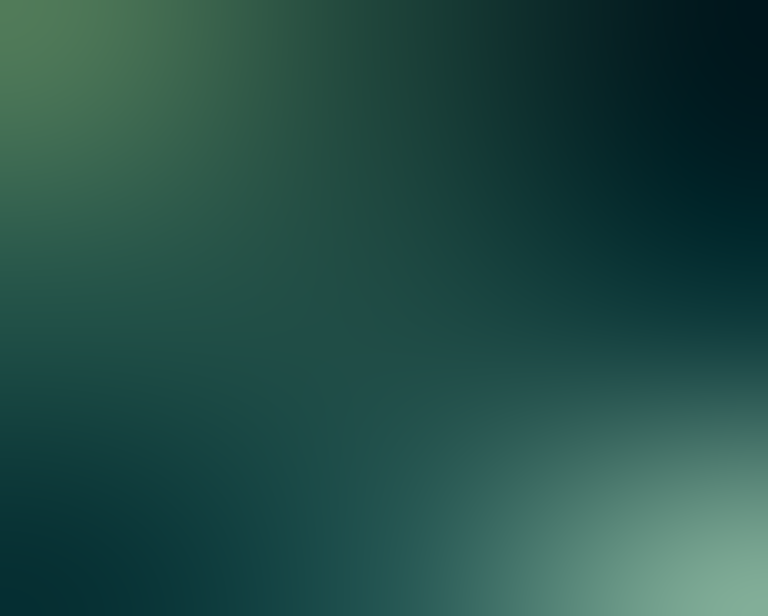
This background is drawn by a Shadertoy shader. Its source:

```glsl
#define MIDDLE_SLOPE 1.05

// Spline weights for the start, middle and end of an axis;
// level at both ends, with a set slope through the middle
vec3 axisWeights(float t) {
    float p = 2.0 * min(t, 1.0 - t);
    float rise = smoothstep(0.0, 1.0, p);
    float bend = 0.5 * MIDDLE_SLOPE * p * p * (p - 1.0);
    vec3 weights = vec3(1.0 - rise - bend, rise, bend);
    return t < 0.5 ? weights : weights.zyx;
}

// Blend of left, centre and right colours
vec3 blendRow(vec3 left, vec3 centre, vec3 right, vec3 weights) {
    return mat3(left, centre, right) * weights;
}

void mainImage(out vec4 fragColor, in vec2 fragCoord) {
    vec2 uv = fragCoord / iResolution.xy;
    vec3 across = axisWeights(uv.x);
    vec3 upward = axisWeights(uv.y);

    // Deep teal rising to pale mint at the lower right
    vec3 bottom = blendRow(vec3(0.020, 0.180, 0.194),
                           vec3(0.141, 0.335, 0.322),
                           vec3(0.512, 0.684, 0.598), across);
    // Muted green fading to dark teal
    vec3 middle = blendRow(vec3(0.137, 0.322, 0.282),
                           vec3(0.122, 0.294, 0.268),
                           vec3(0.047, 0.216, 0.222), across);
    // Moss green falling to near black at the upper right
    vec3 top = blendRow(vec3(0.318, 0.482, 0.349),
                        vec3(0.118, 0.265, 0.227),
                        vec3(0.000, 0.086, 0.108), across);

    vec3 color = mat3(bottom, middle, top) * upward;
    fragColor = vec4(clamp(color, 0.0, 1.0), 1.0);
}
```
